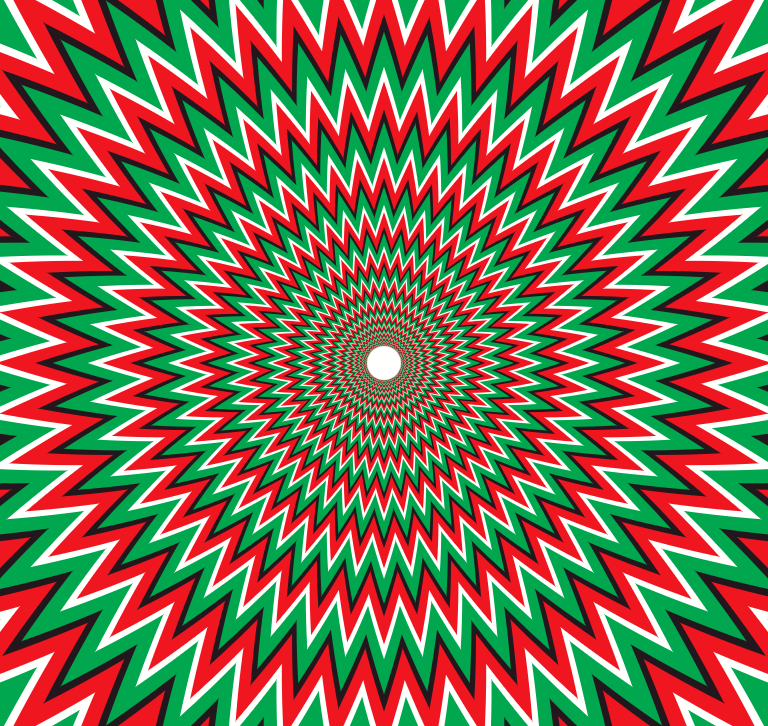
A Shadertoy shader for this pattern:

```glsl
// Concentric zigzag rings that shrink toward a white disc at the centre.
// A shifted log-polar phase turns the rings into equal periods; each holds
// four colour bands, antialiased by integrating them over the pixel width.

const float TAU = 6.2831853;
const float TEETH = 48.0;          // zigzag points per turn
const float TIP_RADIUS = 0.408;    // tip of one white ring, in canvas heights
const float LIMIT_RADIUS = 0.0165; // radius the shrinking rings converge to
const float RING_LOG = 0.332;      // log of the size ratio between rings
const float TOOTH_DEPTH = 0.62;    // tooth depth in ring periods
const float DISC_RADIUS = 0.0235;

const vec3 WHITE = vec3(1.0, 1.0, 0.995);
const vec3 RED = vec3(0.94, 0.085, 0.125);
const vec3 BLACK = vec3(0.13, 0.09, 0.11);
const vec3 GREEN = vec3(0.0, 0.655, 0.31);

// Triangle wave: 0 at whole numbers, 1 halfway between them
float triangleWave(float x) {
    return 2.0 * abs(fract(x + 0.5) - 0.5);
}

// Running integral of a band that repeats once per unit
float bandIntegral(float x, float start, float end) {
    float width = end - start;
    return floor(x) * width + clamp(fract(x) - start, 0.0, width);
}

// Share of the pixel footprint that lies inside the repeating band
float bandCoverage(float x, float start, float end, float footprint) {
    float h = 0.5 * footprint;
    return (bandIntegral(x + h, start, end) - bandIntegral(x - h, start, end)) / footprint;
}

// Ring phase, growing inward by one per ring
float ringPhase(float radius, float angle) {
    float ring = log((TIP_RADIUS - LIMIT_RADIUS) / (radius - LIMIT_RADIUS)) / RING_LOG;
    return ring - TOOTH_DEPTH * triangleWave(angle * TEETH / TAU);
}

// Change of phase across one pixel
float phaseFootprint(float radius, float pixel) {
    float radial = 1.0 / (RING_LOG * (radius - LIMIT_RADIUS));
    float around = TOOTH_DEPTH * 2.0 * TEETH / (TAU * radius);
    return pixel * length(vec2(radial, around));
}

// The four bands of a ring, from the outside in
vec3 ringColor(float phase, float footprint) {
    return WHITE * bandCoverage(phase, 0.0, 0.16, footprint)
         + RED * bandCoverage(phase, 0.16, 0.49, footprint)
         + BLACK * bandCoverage(phase, 0.49, 0.65, footprint)
         + GREEN * bandCoverage(phase, 0.65, 1.0, footprint);
}

void mainImage(out vec4 fragColor, in vec2 fragCoord) {
    float pixel = 1.0 / iResolution.y;
    vec2 p = (fragCoord - 0.5 * iResolution.xy) * pixel;
    float radius = length(p);
    float angle = atan(p.x, p.y + 1e-6);

    // Zigzag rings, held outside the radius where they converge
    float ringRadius = max(radius, 0.9 * DISC_RADIUS);
    vec3 color = ringColor(ringPhase(ringRadius, angle), phaseFootprint(ringRadius, pixel));

    // Central disc
    float disc = 1.0 - smoothstep(-pixel, pixel, radius - DISC_RADIUS);
    color = mix(color, WHITE, disc);

    fragColor = vec4(color, 1.0);
}
```
